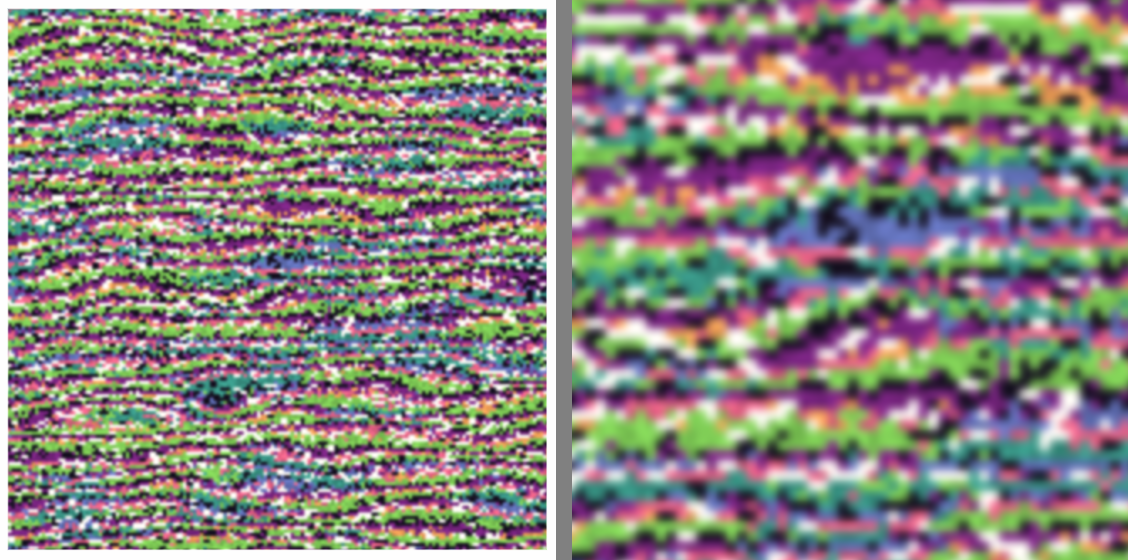
Left, the full canvas; right, a detail of the centre.
Give the GLSL for this texture, as a WebGL 1 fragment shader.

```glsl
precision highp float;
// A square panel of small blurred cells on a white margin. Short, nearly level
// bands cycle downward through green, dark, purple and pink; each cell jitters
// in that cycle, and slow noise patches swap in teal, blue and orange.
uniform vec2 u_resolution;

const float CELLS = 160.0;
const float BANDS = 29.0;
const vec2 PANEL_MIN = vec2(0.0145, 0.0185);
const vec2 PANEL_MAX = vec2(0.983, 0.984);

const vec3 MARGIN = vec3(0.995);
const vec3 GREEN  = vec3(0.49, 0.79, 0.33);
const vec3 TEAL   = vec3(0.22, 0.58, 0.52);
const vec3 DARK   = vec3(0.08, 0.06, 0.12);
const vec3 PURPLE = vec3(0.47, 0.14, 0.50);
const vec3 BLUE   = vec3(0.38, 0.44, 0.72);
const vec3 PINK   = vec3(0.90, 0.38, 0.52);
const vec3 ORANGE = vec3(0.94, 0.62, 0.34);
const vec3 WHITE  = vec3(1.0, 0.99, 0.97);

float hash(vec2 p, float seed) {
  vec3 q = fract(vec3(p.xyx + seed * 17.13) * vec3(0.1031, 0.1030, 0.0973));
  q += dot(q, q.yzx + 33.33);
  return fract((q.x + q.y) * q.z);
}

float valueNoise(vec2 p, float seed) {
  vec2 i = floor(p);
  vec2 f = fract(p);
  f = f * f * (3.0 - 2.0 * f);
  float low = mix(hash(i, seed), hash(i + vec2(1.0, 0.0), seed), f.x);
  float high = mix(hash(i + vec2(0.0, 1.0), seed), hash(i + 1.0, seed), f.x);
  return mix(low, high, f.y);
}

// Position in the colour cycle; the bends change quickly with height, so that
// neighbouring bands part and merge instead of waving together
float bandPhase(vec2 p) {
  float bend = 1.1 * valueNoise(p * vec2(5.0, 15.0), 1.0);
  float ripple = 0.8 * valueNoise(p * vec2(10.0, 31.0), 2.0);
  return BANDS * (1.0 - p.y) + bend + ripple;
}

vec3 cellColor(vec2 cell) {
  vec2 p = (cell + 0.5) / CELLS;
  float jitter = (hash(cell, 3.0) + hash(cell, 4.0) - 1.0) * 0.23;
  float t = fract(bandPhase(p) + jitter);
  float patchHue = valueNoise(p * vec2(8.0, 32.0), 5.0);
  float swap = patchHue + 0.35 * (hash(cell, 6.0) - 0.5);

  // Flecks are dashes two cells long, shifted from row to row
  float shift = floor(2.0 * hash(vec2(cell.y, 0.0), 9.0));
  float fleck = hash(vec2(floor((cell.x + shift) * 0.5), cell.y), 7.0);

  // Main cycle, from the top of a band to its bottom
  vec3 color = swap > 0.68 ? TEAL : GREEN;
  if (t > 0.36) color = DARK;
  if (t > 0.48) color = swap > 0.68 ? BLUE : PURPLE;
  if (t > 0.74) color = swap < 0.36 ? ORANGE : PINK;

  // Tone variation and scattered light and dark flecks
  color *= 0.86 + 0.28 * hash(cell, 8.0);
  float whiteShare = t > 0.74 ? 0.38 : 0.05;
  if (fleck < whiteShare) color = WHITE;
  if (fleck > 0.96) color = DARK;
  return min(color, 1.0);
}

// Quadratic spline weight of a cell at the given distance from its centre
float splineWeight(float d) {
  d = abs(d);
  float tail = max(1.5 - d, 0.0);
  return d < 0.5 ? 0.75 - d * d : 0.5 * tail * tail;
}

// Blend three by three neighbouring cells
vec3 softCells(vec2 p) {
  vec2 grid = p * CELLS;
  vec2 base = floor(grid);
  vec2 local = fract(grid) - 0.5;
  vec3 sum = vec3(0.0);
  for (int y = -1; y <= 1; y++) {
    for (int x = -1; x <= 1; x++) {
      vec2 offset = vec2(float(x), float(y));
      vec2 d = offset - local;
      sum += cellColor(base + offset) * splineWeight(d.x) * splineWeight(d.y);
    }
  }
  return sum;
}

float panelMask(vec2 uv, float softness) {
  vec2 inside = min(uv - PANEL_MIN, PANEL_MAX - uv);
  return smoothstep(-softness, softness, min(inside.x, inside.y));
}

void main() {
  vec2 uv = gl_FragCoord.xy / u_resolution;
  vec2 panel = (uv - PANEL_MIN) / (PANEL_MAX - PANEL_MIN);
  vec3 color = mix(MARGIN, softCells(panel), panelMask(uv, 0.002));
  gl_FragColor = vec4(color, 1.0);
}
```
